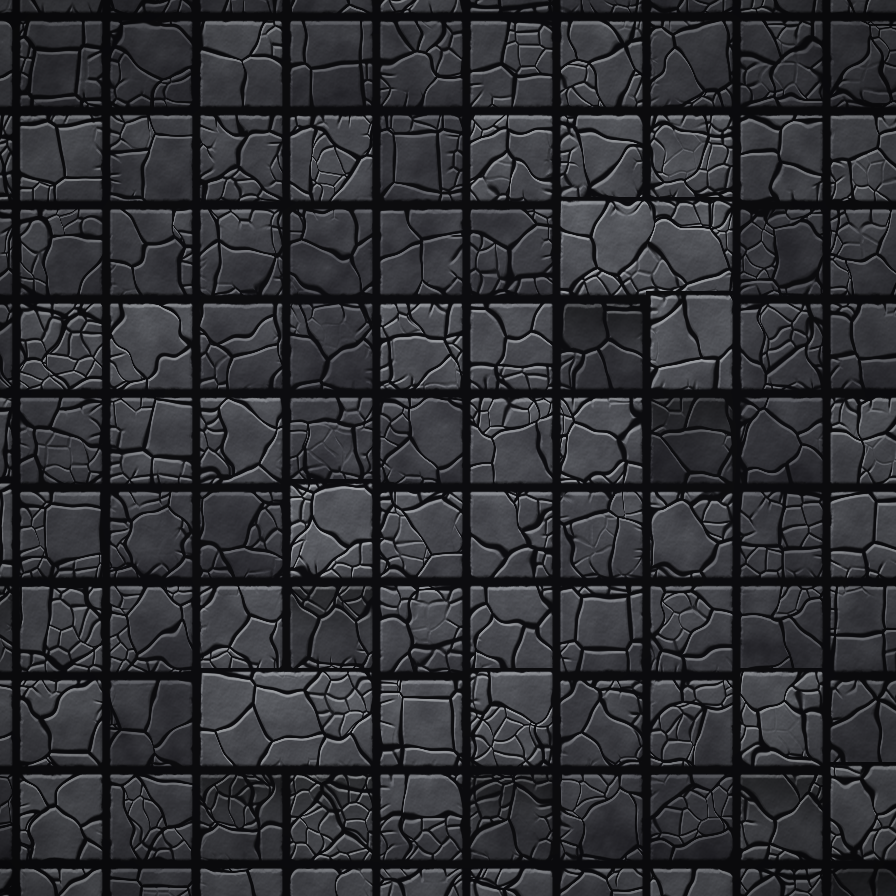
A Shadertoy shader for this texture:

```glsl
// Dark cracked stone paving: a grid of square blocks with two double slabs.
// Each block is a rounded box split by warped Voronoi cracks; a height
// difference toward the light gives pale upper rims and dark lower edges.

const vec2 PITCH = vec2(0.1005, 0.1051);   // block spacing on the canvas
const vec2 ORIGIN = vec2(0.0180, 0.0352);  // first joint crossing
const vec2 SLAB_A = vec2(2.0, 1.0);        // left cells of the double slabs
const vec2 SLAB_B = vec2(6.0, 6.0);
const float JOINT_HALF = 0.022;            // in block widths
const float CORNER = 0.045;
const float BEVEL = 0.055;
const float CRACK_WIDTH = 0.026;
const float RISE = 0.09;                   // upward growth of raised blocks
const float RAISED_ABOVE = 0.92;           // level at which a block is raised
const float COARSE = 1.75;                 // crack cells per block
const float FINE = 4.6;
const vec2 LIGHT_STEP = vec2(-0.0006, 0.0021);
const vec3 JOINT_COLOR = vec3(0.045, 0.045, 0.055);
const vec3 DARK_STONE = vec3(0.15, 0.15, 0.17);
const vec3 PALE_STONE = vec3(0.41, 0.42, 0.44);
const vec3 RIM_COLOR = vec3(0.66, 0.67, 0.68);

struct Block { vec2 corner; vec2 size; float level; };

float hash(vec2 p) {
    vec3 q = fract(p.xyx * 0.1031);
    q += dot(q, q.yzx + 33.33);
    return fract((q.x + q.y) * q.z);
}

vec2 hash2(vec2 p) { return vec2(hash(p + 3.7), hash(p + 61.3)); }

float noise(vec2 p) {
    vec2 i = floor(p), f = fract(p);
    f = f * f * (3.0 - 2.0 * f);
    return mix(mix(hash(i), hash(i + vec2(1, 0)), f.x),
               mix(hash(i + vec2(0, 1)), hash(i + 1.0), f.x), f.y);
}

float fbm(vec2 p) {
    float sum = 0.0, amp = 0.53;
    for (int i = 0; i < 4; i++) {
        sum += amp * noise(p);
        p = mat2(1.6, 1.2, -1.2, 1.6) * p + 9.1;
        amp *= 0.5;
    }
    return sum;
}

// x: distance to the nearest cell border, y: random value of the cell
vec2 voronoi(vec2 p, float jitter) {
    vec2 base = floor(p), nearest = vec2(0), cell = base;
    float best = 9.0, border = 9.0;
    for (int k = 0; k < 9; k++) {
        vec2 c = base + vec2(k % 3 - 1, k / 3 - 1);
        vec2 r = c + 0.5 + jitter * (hash2(c) - 0.5) - p;
        if (dot(r, r) < best) { best = dot(r, r); nearest = r; cell = c; }
    }
    for (int k = 0; k < 25; k++) {
        vec2 c = cell + vec2(k % 5 - 2, k / 5 - 2);
        vec2 r = c + 0.5 + jitter * (hash2(c) - 0.5) - p;
        vec2 gap = r - nearest;
        if (dot(gap, gap) > 1e-4)
            border = min(border, dot(0.5 * (r + nearest), normalize(gap)));
    }
    return vec2(border, hash(cell + 17.0));
}

// Grid cell, widened where a slab lies and heightened where raised
Block cellAt(vec2 g) {
    vec2 id = floor(g);
    vec2 slab = id.y == SLAB_A.y ? SLAB_A : SLAB_B;
    bool wide = id.y == slab.y && (id.x == slab.x || id.x == slab.x + 1.0);
    if (wide) id = slab;
    float level = wide ? 1.0 : hash(id + 5.0);
    float rise = level > RAISED_ABOVE ? RISE : 0.0;
    return Block(id, vec2(wide ? 2.0 : 1.0, 1.0 + rise), level);
}

Block blockAt(vec2 g) {
    Block below = cellAt(g - vec2(0.0, RISE));
    if (below.level > RAISED_ABOVE) return below;
    return cellAt(g);
}

// x: height, y: solidity (0 in joints and cracks), z: fragment tint
vec3 surface(vec2 g, Block b) {
    vec2 local = g - b.corner;
    vec2 away = abs(local - 0.5 * b.size) - 0.5 * b.size + JOINT_HALF + CORNER;
    float inside = CORNER - length(max(away, 0.0)) - min(max(away.x, away.y), 0.0);
    float chips = fbm(g * 9.0);
    float body = smoothstep(0.0, BEVEL, inside - 0.05 * max(chips - 0.5, 0.0));

    // Large plates; some of them and the block borders shatter further
    float jitter = hash(b.corner + 29.0) > 0.88 ? 0.3 : 0.95;
    vec2 warp = (vec2(noise(g * 5.0), noise(g * 5.0 + 31.0)) - 0.5) * 0.13 * jitter;
    vec2 q = local + warp + 40.0 * hash2(b.corner);
    vec2 plate = voronoi(q * COARSE, jitter);
    vec2 shard = voronoi(q * FINE, 0.9);
    float shatter = smoothstep(0.5, 0.75, plate.y + 0.35 * (1.0 - smoothstep(0.05, 0.25, inside)) - 0.18);
    float width = CRACK_WIDTH * (0.45 + 1.1 * noise(g * 4.0 + 8.0));
    float crack = smoothstep(0.15, 1.4, plate.x / COARSE / width);
    float fine = smoothstep(0.1, 1.4, shard.x / FINE / (0.7 * width));
    float solid = body * crack * mix(1.0, fine, 0.85 * shatter);
    float grain = 0.22 * fbm(g * 13.0) + 0.07 * noise(g * 45.0);
    return vec3(solid + grain, solid, mix(plate.y, shard.y, shatter));
}

void mainImage(out vec4 fragColor, in vec2 fragCoord) {
    vec2 uv = fragCoord / iResolution.xy;
    vec2 g = (uv - ORIGIN) / PITCH, lit = (uv + LIGHT_STEP - ORIGIN) / PITCH;
    Block b = blockAt(g);
    vec3 here = surface(g, b);
    float relief = here.x - surface(lit, blockAt(lit)).x;

    // Stone tone: block level, worn patches, fragments, top-lit gradient
    vec2 local = (g - b.corner) / b.size;
    float tone = 0.16 + 0.42 * b.level + 0.5 * (fbm(g * 3.5) - 0.5)
               + 0.14 * (here.z - 0.5) + 0.24 * (local.y - 0.4);
    vec3 color = mix(DARK_STONE, PALE_STONE, clamp(tone, -0.25, 1.1));

    // Shadow cast by a raised block above
    Block above = cellAt(vec2(g.x, b.corner.y + 1.5));
    if (above.level > RAISED_ABOVE && b.level <= RAISED_ABOVE)
        color *= 0.5 + 0.4 * smoothstep(0.0, 0.7, 1.0 - local.y);

    // Joints, cracks, shaded edges and pale rims
    color *= 1.0 + clamp(relief, -0.55, 0.25);
    color = mix(JOINT_COLOR, color, smoothstep(0.05, 0.65, here.y));
    float rim = clamp(1.3 * relief - 0.12, 0.0, 0.8) * smoothstep(0.2, 0.6, here.y);
    color = mix(color, RIM_COLOR, rim * (0.35 + 0.6 * b.level));

    // Gentle darkening toward the canvas border
    color *= 1.08 - 0.75 * dot(uv - 0.5, uv - 0.5);
    fragColor = vec4(color, 1.0);
}
```
